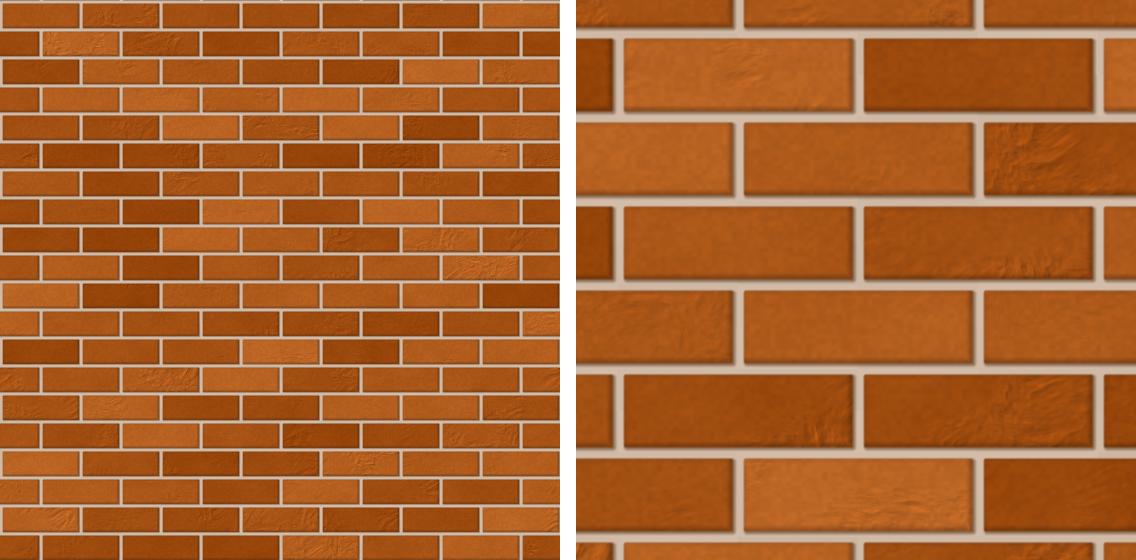
Left: the whole. Right: its middle third, enlarged.
Give the GLSL for this texture, as a three.js fragment shader.

```glsl
// Running-bond wall of orange clay bricks with pale, softly shaded mortar joints
#define GRID vec2(7.0, 20.0)      // bricks across, courses up
#define SHIFT vec2(-0.01, 0.06)   // joint offset, in bricks
#define GAP 0.0068                // joint width
#define SOFT 0.0009               // edge softness
#define BRICK_DARK vec3(0.575, 0.255, 0.025)
#define BRICK_LIGHT vec3(0.745, 0.405, 0.150)
#define MORTAR_LIGHT vec3(0.82, 0.73, 0.65)
#define MORTAR_SHADE vec3(0.54, 0.43, 0.34)
#define CLOUDS 0.30               // tone drift inside a brick
#define RELIEF 0.30               // strength of the surface creases
#define GRAIN 0.035               // fine speckle

varying vec2 vUv;

float hash(vec2 p) {
  vec3 q = fract(vec3(p.xyx) * 0.1031);
  q += dot(q, q.yzx + 33.33);
  return fract((q.x + q.y) * q.z);
}

float noise(vec2 p) {
  vec2 i = floor(p), f = fract(p);
  f = f * f * (3.0 - 2.0 * f);
  return mix(mix(hash(i), hash(i + vec2(1.0, 0.0)), f.x),
             mix(hash(i + vec2(0.0, 1.0)), hash(i + 1.0), f.x), f.y);
}

float fbm(vec2 p) {
  float sum = 0.0, amp = 0.5;
  for (int k = 0; k < 4; k++) {
    sum += amp * noise(p);
    p = p * 2.03 + 17.0;
    amp *= 0.5;
  }
  return sum;
}

// Chipped clay: folds bent by a slower noise
float clayHeight(vec2 p) {
  float bend = noise(p * 28.0);
  return 1.0 - abs(2.0 * fbm(p * vec2(65.0, 85.0) + bend * 2.0) - 1.0);
}

float boxDistance(vec2 p, vec2 halfSize, float radius) {
  vec2 d = abs(p) - halfSize + radius;
  return length(max(d, 0.0)) + min(max(d.x, d.y), 0.0) - radius;
}

void main() {
  // Brick cell; ids wrap, so all detail tiles with the bricks
  vec2 cell = vUv * GRID + SHIFT;
  float row = mod(floor(cell.y), GRID.y);
  cell.x += 0.5 * (1.0 - mod(row, 2.0));
  vec2 id = vec2(mod(floor(cell.x), GRID.x), row);
  vec2 p = (fract(cell) - 0.5) / GRID;
  vec2 halfBrick = 0.5 / GRID - 0.5 * GAP;
  float dist = boxDistance(p, halfBrick, 0.001);

  // Base tone of each brick, with cloudy drift
  vec2 seed = vec2(hash(id + 3.7), hash(id + 41.3));
  vec2 clay = p + 2.0 + 5.0 * seed;
  float tone = 0.06 + 0.86 * hash(id * 1.7 + 11.9);
  tone += CLOUDS * (fbm(clay * vec2(22.0, 34.0)) - 0.47);
  vec3 brick = mix(BRICK_DARK, BRICK_LIGHT, clamp(tone, -0.1, 1.1));

  // Creases lit from the upper left, in patches on some bricks
  float slope = clayHeight(clay + vec2(-0.0012, 0.0012)) - clayHeight(clay);
  float patches = smoothstep(0.40, 0.75, noise(clay * 24.0 + 7.0));
  float rough = 0.12 + patches * smoothstep(0.25, 0.9, seed.x);
  brick *= 1.0 - RELIEF * rough * clamp(slope * 2.0, -0.6, 0.6);
  brick *= 1.0 + GRAIN * (noise(clay * 330.0) - 0.5) * 2.0;

  // Bevel: dark right and lower rims, faint light on the others
  vec2 lowerRight = smoothstep(halfBrick - 0.0045, halfBrick, vec2(p.x, -p.y));
  vec2 upperLeft = smoothstep(halfBrick - 0.0035, halfBrick, vec2(-p.x, p.y));
  brick *= 1.0 - 0.24 * max(lowerRight.x, lowerRight.y);
  brick *= 1.0 - 0.07 * max(upperLeft.x, upperLeft.y);

  // Mortar, shaded next to the bricks
  float shade = boxDistance(p - vec2(0.0009, -0.0009), halfBrick, 0.001);
  vec3 mortar = mix(MORTAR_SHADE, MORTAR_LIGHT, smoothstep(-0.0008, 0.0022, shade));
  mortar *= 0.98 + 0.04 * hash(id + 5.0 * floor(fract(cell) * 2.0));

  vec3 color = mix(brick, mortar, smoothstep(-SOFT, SOFT, dist));
  gl_FragColor = vec4(color, 1.0);
}
```
